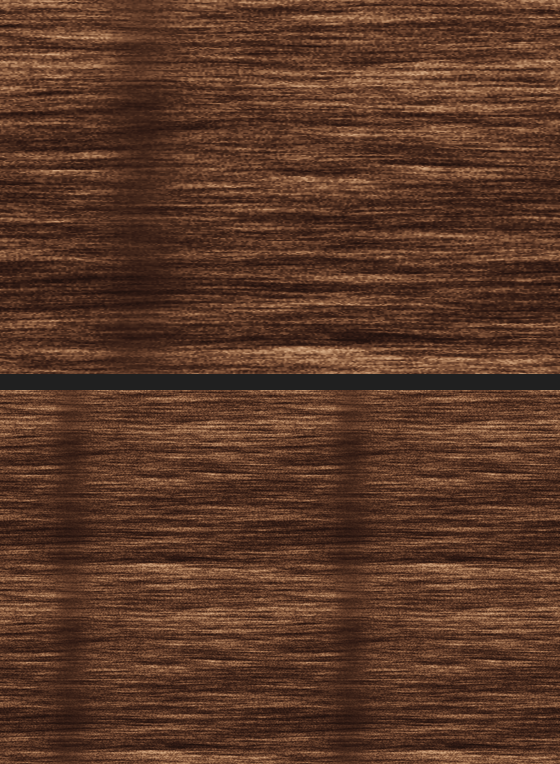
Top, the tile; bottom, the same tile 2 across and 2 down.
A WebGL 1 fragment shader for this texture:

```glsl
precision highp float;
// Dark brown wood with fine horizontal fibres, soft bands and a shaded strip.
// Layers of stretched, row-shifted noise that wraps are summed into one tone,
// bent by layered sines and coloured through a ramp of browns.

uniform vec2 u_resolution;

#define BAND_WEIGHT 0.27
#define STREAK_WEIGHT 0.40
#define FIBRE_WEIGHT 0.44
#define GRAIN_WEIGHT 0.42
#define PORE_DEPTH 0.75
#define WARP 0.004
#define SHADOW_X 0.25
#define SHADOW_DEPTH 0.65
#define SHEEN 0.75
#define CONTRAST 1.0
#define TONE_SHIFT 0.0

const float TAU = 6.2831853;

float hash(vec2 p, float seed) {
  vec3 q = fract(vec3(p.xyx + seed * 17.31) * vec3(0.1031, 0.1030, 0.0973));
  q += dot(q, q.yzx + 33.33);
  return fract((q.x + q.y) * q.z);
}

// One row of smooth noise, shifted at random and wrapping after count.x cells
float rowNoise(float x, float row, vec2 count, float seed) {
  row = mod(row, count.y);
  x = x * count.x + hash(vec2(row, 7.0), seed + 3.0) * count.x;
  float cell = floor(x);
  float blend = smoothstep(0.0, 1.0, x - cell);
  float a = hash(vec2(mod(cell, count.x), row), seed);
  float b = hash(vec2(mod(cell + 1.0, count.x), row), seed);
  return mix(a, b, blend);
}

// Tiling noise of count cells, centred on zero with a spread near one
float streaks(vec2 uv, vec2 count, float seed) {
  float y = uv.y * count.y;
  float row = floor(y);
  float a = rowNoise(uv.x, row, count, seed);
  float b = rowNoise(uv.x, row + 1.0, count, seed);
  return (mix(a, b, smoothstep(0.0, 1.0, y - row)) - 0.5) / 0.215;
}

// Soft bump that repeats once across the canvas
float bump(float x, float centre, float sharpness) {
  return exp(sharpness * (cos(TAU * (x - centre)) - 1.0));
}

// Gentle waves that tilt the grain
vec2 bendGrain(vec2 uv) {
  float wave = sin(TAU * (uv.x + 2.0 * uv.y));
  wave += 0.5 * sin(TAU * (2.0 * uv.x - 5.0 * uv.y) + 1.0);
  wave += 0.2 * sin(TAU * (5.0 * uv.x + 9.0 * uv.y) + 2.5);
  return vec2(uv.x, uv.y + WARP * wave);
}

// Browns from deep pore to bright sheen, placed by their share of the area
vec3 woodColour(float tone) {
  vec3 c = vec3(0.13, 0.07, 0.055);
  c = mix(c, vec3(0.20, 0.11, 0.08), clamp((tone + 2.6) / 1.16, 0.0, 1.0));
  c = mix(c, vec3(0.27, 0.16, 0.11), clamp((tone + 1.44) / 0.86, 0.0, 1.0));
  c = mix(c, vec3(0.36, 0.22, 0.15), clamp((tone + 0.58) / 0.65, 0.0, 1.0));
  c = mix(c, vec3(0.45, 0.29, 0.20), clamp((tone - 0.07) / 0.60, 0.0, 1.0));
  c = mix(c, vec3(0.56, 0.38, 0.26), clamp((tone - 0.67) / 0.64, 0.0, 1.0));
  c = mix(c, vec3(0.69, 0.51, 0.37), clamp((tone - 1.31) / 0.74, 0.0, 1.0));
  return mix(c, vec3(0.82, 0.65, 0.50), clamp((tone - 2.05) / 0.95, 0.0, 1.0));
}

void main() {
  vec2 uv = gl_FragCoord.xy / u_resolution;
  vec2 grain = bendGrain(uv);

  // Broad bands and long streaks
  float bands = BAND_WEIGHT * streaks(grain, vec2(2.0, 9.0), 1.0);
  bands += BAND_WEIGHT * streaks(grain, vec2(2.0, 31.0), 2.0);
  float detail = STREAK_WEIGHT * streaks(grain, vec2(4.0, 79.0), 3.0);

  // Long thin fibres, shorter ones between them and a fine tooth
  detail += FIBRE_WEIGHT * streaks(grain, vec2(7.0, 167.0), 4.0);
  detail += 0.8 * FIBRE_WEIGHT * streaks(grain, vec2(24.0, 229.0), 5.0);
  detail += GRAIN_WEIGHT * streaks(grain, vec2(230.0, 290.0), 6.0);

  // Dark pores drawn out along the grain
  float pore = smoothstep(1.0, 1.8, streaks(grain, vec2(9.0, 149.0), 7.0));
  detail -= PORE_DEPTH * (pore - 0.1);

  // Blurred shadow strip, wide side light and a bright sheen
  float edge = uv.x + 0.008 * sin(TAU * 3.0 * uv.y);
  float shadow = bump(edge, SHADOW_X, 12.0);
  float light = -0.25 * cos(TAU * (uv.x - SHADOW_X));
  light -= SHADOW_DEPTH * (shadow * (0.85 + 0.3 * bump(uv.y, 0.6, 2.0)) - 0.12);
  light += SHEEN * bump(grain.y, 0.70, 30.0) * bump(uv.x, 0.77, 2.5);
  light -= 0.5 * bump(grain.y, 0.10, 25.0);

  detail *= mix(1.0, 0.5, shadow);
  float tone = CONTRAST * (bands + detail + light) + TONE_SHIFT;
  gl_FragColor = vec4(woodColour(tone), 1.0);
}
```
